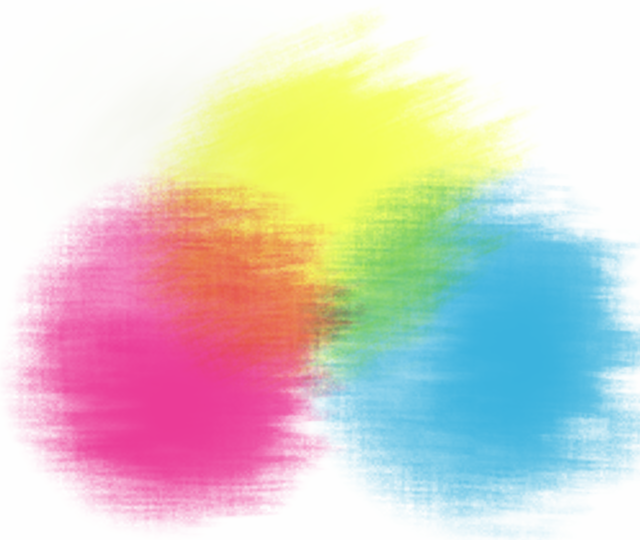
Reproduce this background procedurally as a Shadertoy shader.

```glsl
// Three overlapping dry-brush ink clouds, yellow, magenta and cyan, on white paper.

const vec3 PAPER   = vec3(0.996, 0.997, 0.995);
const vec3 YELLOW  = vec3(0.965, 1.0, 0.36);
const vec3 MAGENTA = vec3(0.925, 0.235, 0.595);
const vec3 CYAN    = vec3(0.235, 0.705, 0.875);

float hash(vec2 p) {
    return fract(sin(dot(p, vec2(127.1, 311.7))) * 43758.5453);
}

// Value noise; a higher start keeps cells flat and their borders crisp
float cellNoise(vec2 p, float start) {
    vec2 i = floor(p);
    vec2 w = smoothstep(start, 1.0, fract(p));
    float low  = mix(hash(i), hash(i + vec2(1, 0)), w.x);
    float high = mix(hash(i + vec2(0, 1)), hash(i + vec2(1, 1)), w.x);
    return mix(low, high, w.y);
}

vec2 rotate(vec2 p, float angle) {
    float c = cos(angle), s = sin(angle);
    return vec2(c * p.x + s * p.y, c * p.y - s * p.x);
}

// Layers of long flat brush dabs, centred on zero
float brushDabs(vec2 p, float seed) {
    float sum = 0.0, weight = 0.5;
    vec2 scale = vec2(4.5, 13.0);
    for (int i = 0; i < 4; i++) {
        float k = float(i);
        vec2 q = rotate(p, 0.09 * sin(k * 2.3 + seed));
        q.y += 0.012 * cellNoise(q * 9.0 + seed, 0.0);
        sum += weight * (cellNoise(q * scale + seed + k * 17.3, 0.55) - 0.5);
        scale *= vec2(1.7, 1.9);
        weight *= 0.68;
    }
    return sum;
}

// Thin bristle scratches and paper tooth, centred on zero
float bristles(vec2 p, float seed) {
    float wave = 0.008 * cellNoise(p * 14.0 + seed, 0.0);
    float fibre = cellNoise(vec2(p.x * 13.0, (p.y + wave) * 150.0) + seed, 0.0);
    float cross = cellNoise(vec2(p.x * 120.0, p.y * 15.0) + seed, 0.0);
    float tooth = cellNoise(p * 210.0 + seed, 0.0);
    return 0.45 * fibre + 0.2 * cross + 0.35 * tooth - 0.5;
}

// Ink coverage of a tilted ellipse with a ragged rim and a dense core
float inkCloud(vec2 p, vec2 center, vec2 radii, float tilt, vec2 core,
               vec2 coreRadii, float base, float strokeAngle, float seed) {
    vec2 s = rotate(p, strokeAngle);
    float dabs = brushDabs(s, seed);
    float scratch = bristles(s, seed);

    // Strokes drag the outline sideways
    vec2 drag = rotate(vec2(0.10 * dabs, 0.025 * dabs), -strokeAngle);
    float d = length(rotate(p + drag - center, tilt) / radii);
    float body = 1.0 - smoothstep(0.66, 1.13, d + 0.22 * dabs);
    float rim = 4.0 * body * (1.0 - body);

    vec2 c = (p + drag - core) / coreRadii;
    float dense = exp(-pow(dot(c, c), 1.5));
    float density = mix(base, 1.0, dense);
    float texture1 = 1.0 + (1.0 - dense) * (0.42 * dabs + 0.38 * scratch);
    return clamp(body * density * texture1 + 0.45 * rim * scratch, 0.0, 1.0);
}

// Transparent ink multiplies the light below it
vec3 glaze(vec3 below, vec3 ink, float coverage) {
    return below * mix(vec3(1.0), ink, coverage);
}

void mainImage(out vec4 fragColor, in vec2 fragCoord) {
    vec2 p = fragCoord / iResolution.y;
    p.x += 0.5 * (1.1852 - iResolution.x / iResolution.y);

    float yellow = inkCloud(p, vec2(0.590, 0.612), vec2(0.355, 0.300), 0.75,
                            vec2(0.600, 0.690), vec2(0.215, 0.205), 0.74, 0.40, 3.7);
    float magenta = inkCloud(p, vec2(0.322, 0.345), vec2(0.292, 0.318), -0.25,
                             vec2(0.325, 0.250), vec2(0.220, 0.185), 0.68, 0.0, 21.4);
    float cyan = inkCloud(p, vec2(0.885, 0.360), vec2(0.308, 0.335), 0.0,
                          vec2(0.965, 0.345), vec2(0.160, 0.245), 0.60, -0.03, 48.9);

    // Pale wash trailing off to the upper left
    vec2 washOffset = (p - vec2(0.37, 0.74)) / vec2(0.20, 0.15);
    float wash = 0.20 * exp(-dot(washOffset, washOffset));
    wash *= 1.0 + brushDabs(rotate(p, 0.7), 8.2);

    vec3 color = glaze(PAPER, vec3(0.82, 0.84, 0.70), wash);
    color = glaze(color, YELLOW, yellow);
    color = glaze(color, MAGENTA, magenta);
    color = glaze(color, CYAN, cyan);

    fragColor = vec4(color, 1.0);
}
```
